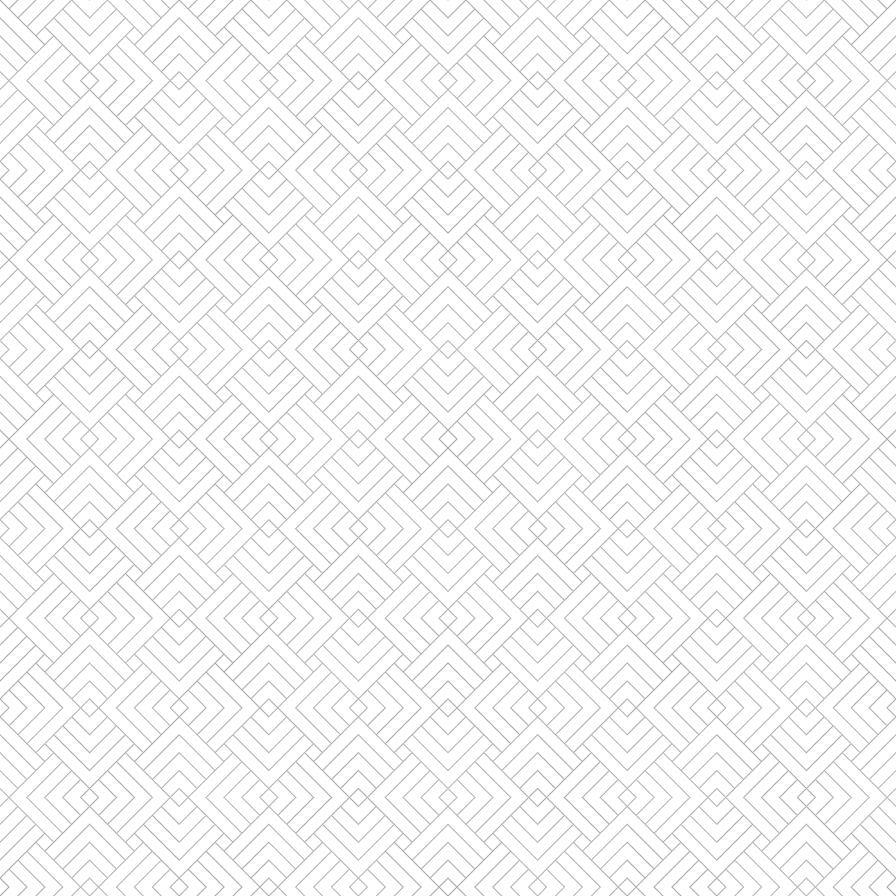
A WebGL 1 fragment shader for this pattern:

```glsl
precision highp float;

// Thin grey lines on white: overlapping squares set on their corners and
// filled with nested chevrons, in pairs that run upright and sideways in turn.
// Each square is a distance field, repeated on a grid turned by 45 degrees.

uniform vec2 u_resolution;

const float CELLS = 10.0;         // pair centres per side, even so that it tiles
const float ROW_SHIFT = 0.1;      // height of the lowest row of centres, in cells
const float OVERLAP = 0.1;        // reach of a square past its pair centre
const float STEP = 0.2;           // spacing of the chevrons
const float LINE_WIDTH = 0.00113; // in canvas units
const vec3 PAPER = vec3(1.0);
const vec3 INK = vec3(0.67);

// Distance to the outline of the unit square with a corner at the origin.
float squareOutline(vec2 p) {
  vec2 d = abs(p - 0.5) - 0.5;
  return abs(length(max(d, 0.0)) + min(max(d.x, d.y), 0.0));
}

// Distance to the three nested chevrons inside the unit square.
float chevrons(vec2 p) {
  float reach = max(p.x, p.y);
  float nearest = clamp(floor(reach / STEP + 0.5), 2.0, 4.0) * STEP;
  bool inside = min(p.x, p.y) >= 0.0 && reach <= 1.0;
  return inside ? abs(reach - nearest) : 1.0;
}

// One square, repeated every two units of the turned grid.
float squareLines(vec2 p) {
  vec2 q = mod(p + OVERLAP + 0.5, 2.0) - 0.5;
  return min(squareOutline(q), chevrons(q));
}

// Two upright squares around even points, two sideways ones around odd points.
float patternLines(vec2 p) {
  float d = 1.0;
  for (int i = 0; i < 2; i++) {
    float side = 1.0 - 2.0 * float(i);
    d = min(d, squareLines(p * side));
    d = min(d, squareLines((p - 1.0) * vec2(side, -side)));
  }
  return d;
}

// Share of a pixel covered by a line at the given distance.
float lineCoverage(float d, float width, float pixel) {
  float w = width / pixel;
  return clamp(0.5 + 0.5 * w - d / pixel, 0.0, min(w, 1.0));
}

void main() {
  vec2 cell = gl_FragCoord.xy / u_resolution * CELLS - vec2(1.0, ROW_SHIFT);
  vec2 turned = vec2(cell.x + cell.y, cell.y - cell.x);
  float d = patternLines(turned) / (CELLS * sqrt(2.0));
  float pixel = 1.0 / min(u_resolution.x, u_resolution.y);
  gl_FragColor = vec4(mix(PAPER, INK, lineCoverage(d, LINE_WIDTH, pixel)), 1.0);
}
```
